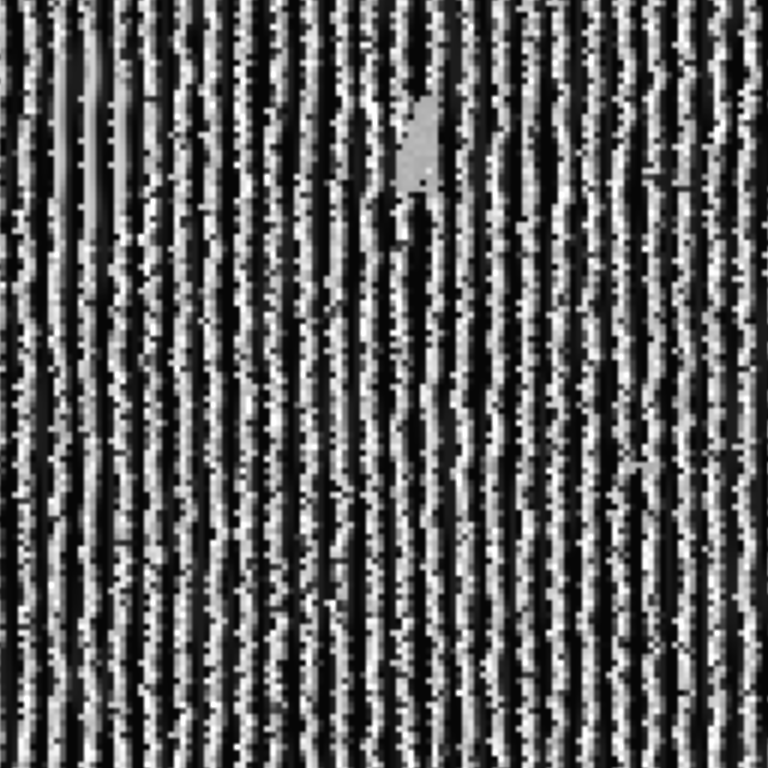
Give the GLSL for this pattern, as a Shadertoy shader.

```glsl
// Rough vertical pale stripes on black, drawn as a softened 128 x 128 mosaic.
// Each stripe has a ragged bright left side and a grey shadow fading to the right;
// slow noise bends the stripes, and hashes break up their edges and brightness.

const float GRID = 128.0;      // mosaic cells per side
const float STRIPES = 24.5;    // stripes across the canvas
const float OFFSET = 0.393;    // places the first stripe
const float BLACK = 0.022;
const float PATCH_GREY = 0.70;

float hash(vec2 p) {
    vec3 q = fract(vec3(p.xyx) * vec3(0.1031, 0.1030, 0.0973));
    q += dot(q, q.yzx + 33.33);
    return fract((q.x + q.y) * q.z);
}

float noise(vec2 p) {
    vec2 i = floor(p), f = fract(p);
    f = f * f * (3.0 - 2.0 * f);
    float low = mix(hash(i), hash(i + vec2(1, 0)), f.x);
    float high = mix(hash(i + vec2(0, 1)), hash(i + vec2(1, 1)), f.x);
    return mix(low, high, f.y);
}

// Soft elliptical mask: 1 inside, 0 outside
float ellipse(vec2 uv, vec2 centre, vec2 radius) {
    return 1.0 - smoothstep(0.75, 1.1, length((uv - centre) / radius));
}

// Flat flake with a slanted upper left side
float flake(vec2 uv, vec2 centre, vec2 halfSize) {
    vec2 p = (uv - centre) / halfSize;
    float slant = p.y * 0.9 - p.x - 0.75;
    return step(max(max(abs(p.x), abs(p.y)), slant + 0.9), 1.0);
}

// Sideways shift of a stripe: shared diagonal drift, own bend, ragged rows
float stripeShift(float id, float row, float calm) {
    float drift = noise(vec2(id * 0.4 + row * 0.045, row * 0.025 + 7.0)) - 0.5;
    float bend = noise(vec2(id * 17.0, row * 0.13)) - 0.5;
    float ragged = noise(vec2(id * 31.0 + 5.0, row * 0.65)) - 0.5;
    float jitter = hash(vec2(id + 60.0, row)) - 0.5;
    return 0.22 * drift + 0.14 * bend + (1.0 - calm) * (0.22 * ragged + 0.13 * jitter);
}

// Cross section: quick rise on the left, long fade on the right
float stripeProfile(float d) {
    return smoothstep(-0.31, -0.20, d) * (1.0 - smoothstep(-0.03, 0.36, d));
}

// Grey level of one mosaic cell
float cellTone(vec2 cell) {
    vec2 uv = (cell + 0.5) / GRID;
    float s = uv.x * STRIPES - OFFSET;
    float id = floor(s);
    float calm = ellipse(uv, vec2(0.115, 0.82), vec2(0.065, 0.13));
    float d = fract(s) - 0.5 - stripeShift(id, cell.y, calm);

    // Uneven brightness, with a few dark chips
    float grain = hash(cell + 11.0);
    float run = noise(vec2(cell.x * 3.0, cell.y * 0.4));
    float level = mix(0.64 + 0.28 * grain + 0.2 * run, 0.82, calm);
    float chip = step(hash(cell * 1.7 + 41.0), 0.07) * (1.0 - calm);
    float lit = stripeProfile(d) * level * (1.0 - 0.75 * chip);

    // Stray bright specks on the left rim
    float rim = step(abs(d + 0.30), 0.09);
    lit = max(lit, 0.8 * rim * step(hash(cell + 83.0), 0.10));

    // Faint upright streaks in the gaps
    float streak = 0.09 * smoothstep(0.45, 0.9, noise(vec2(cell.x * 5.0, cell.y * 0.07)));
    float tone = max(lit, BLACK + streak);

    // Worn flakes bridging neighbouring stripes
    float worn = max(flake(uv, vec2(0.544, 0.810), vec2(0.025, 0.063)),
                     flake(uv, vec2(0.830, 0.391), vec2(0.027, 0.009)));
    worn *= step(0.07, hash(cell + 29.0));
    return mix(tone, PATCH_GREY + 0.07 * (grain - 0.5), worn);
}

// Blends the four nearest cells to soften their borders
float softMosaic(vec2 uv) {
    vec2 p = uv * GRID - 0.5;
    vec2 i = floor(p);
    vec2 f = smoothstep(0.08, 0.92, p - i);
    float low = mix(cellTone(i), cellTone(i + vec2(1, 0)), f.x);
    float high = mix(cellTone(i + vec2(0, 1)), cellTone(i + vec2(1, 1)), f.x);
    return mix(low, high, f.y);
}

void mainImage(out vec4 fragColor, in vec2 fragCoord) {
    vec2 uv = fragCoord / iResolution.xy;
    fragColor = vec4(vec3(clamp(softMosaic(uv), 0.0, 1.0)), 1.0);
}
```
